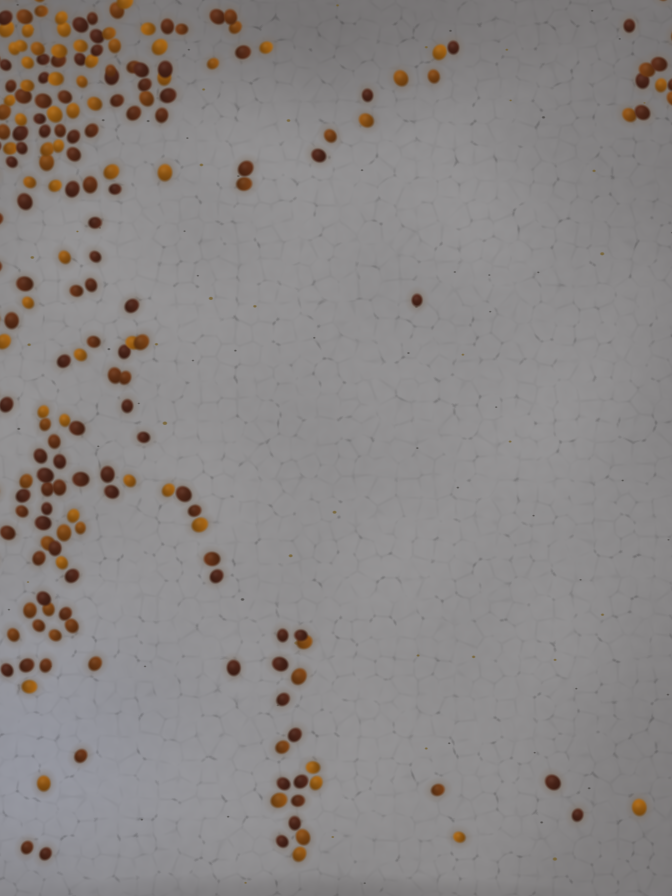
Reproduce this texture procedurally as a WebGL 2 fragment shader.

```glsl
#version 300 es
precision highp float;

uniform vec2 u_resolution;
out vec4 fragColor;

// Lengths are fractions of the canvas width
const float FOAM_CELL = 0.0295;
const float SEED_CELL = 0.0255;
const float SEED_RADIUS = 0.0099;
const float SEED_SOFTNESS = 0.0026;
const float HALO_REACH = 0.0048;
const float SPECK_CELL = 0.065;
const float SPECK_CHANCE = 0.25;
const float SPECK_SOFTNESS = 0.0016;
const float SEAM_DEPTH = 0.034;
const float PIT_DEPTH = 0.16;

const vec3 FOAM_LIGHT = vec3(0.572, 0.566, 0.570);
const vec3 FOAM_SHADE = vec3(0.472, 0.462, 0.464);
const vec3 FOAM_COOL = vec3(0.590, 0.600, 0.645);
const vec3 SEED_DARK = vec3(0.27, 0.13, 0.09);
const vec3 SEED_BROWN = vec3(0.36, 0.18, 0.08);
const vec3 SEED_AMBER = vec3(0.56, 0.34, 0.07);
const vec3 HALO = vec3(0.48, 0.41, 0.34);
const vec3 SPECK_DARK = vec3(0.26, 0.25, 0.24);
const vec3 SPECK_OCHRE = vec3(0.45, 0.36, 0.14);

vec3 hash3(vec2 p) {
  vec3 q = fract(p.xyx * vec3(0.1031, 0.1030, 0.0973));
  q += dot(q, q.yxz + 33.33);
  return fract((q.xxy + q.yzz) * q.zyx);
}

float cornerSlope(vec2 cell, vec2 offset) {
  float angle = 6.2832 * hash3(cell + 71.0).x;
  return dot(vec2(cos(angle), sin(angle)), offset);
}

float gradientNoise(vec2 p) {
  vec2 i = floor(p), f = fract(p);
  vec2 u = f * f * f * (f * (f * 6.0 - 15.0) + 10.0);
  vec2 e = vec2(0.0, 1.0);
  return mix(mix(cornerSlope(i, f), cornerSlope(i + e.yx, f - e.yx), u.x),
             mix(cornerSlope(i + e, f - e), cornerSlope(i + 1.0, f - 1.0), u.x), u.y);
}

float blob(vec2 p, vec2 centre, vec2 spread) {
  vec2 q = (p - centre) / spread;
  return exp(-dot(q, q));
}

float trail(vec2 p, vec2 a, vec2 b, float width) {
  vec2 ab = b - a;
  float along = clamp(dot(p - a, ab) / dot(ab, ab), 0.0, 1.0);
  return 1.0 - smoothstep(0.5 * width, width, length(p - a - ab * along));
}

// Chance that a seed lies at p: heaps on the left, loose trails elsewhere
float seedDensity(vec2 p) {
  float d = 0.004 + 0.06 * (1.0 - smoothstep(0.1, 0.3, p.x));
  d += 0.90 * blob(p, vec2(0.04, 1.2), vec2(0.14, 0.18));
  d += 0.45 * blob(p, vec2(0.26, 1.26), vec2(0.11, 0.06));
  d += 0.55 * blob(p, vec2(0.19, 0.80), vec2(0.05, 0.07));
  d += 0.85 * blob(p, vec2(0.06, 0.58), vec2(0.06, 0.16));
  d += 0.80 * blob(p, vec2(0.97, 1.23), vec2(0.04, 0.07));
  d += 0.12 * blob(p, vec2(0.70, 0.13), vec2(0.26, 0.07));
  d += 0.45 * trail(p, vec2(0.33, 1.03), vec2(0.68, 1.26), 0.028);
  d += 0.35 * trail(p, vec2(0.23, 0.69), vec2(0.34, 0.47), 0.026);
  d += 0.55 * trail(p, vec2(0.43, 0.40), vec2(0.44, 0.08), 0.034);
  return d;
}

// Foam beads: faint broken seams with soft pits where three beads meet
float foamShade(vec2 p) {
  vec2 q = p / FOAM_CELL, i = floor(q);
  vec3 nearest = vec3(9.0);
  for (int y = -2; y <= 2; y++)
    for (int x = -2; x <= 2; x++) {
      vec2 cell = i + vec2(x, y);
      float d = length(cell + 0.5 + 0.72 * (hash3(cell).xy - 0.5) - q);
      if (d < nearest.x) nearest = vec3(d, nearest.xy);
      else if (d < nearest.y) nearest = vec3(nearest.x, d, nearest.y);
      else nearest.z = min(nearest.z, d);
    }
  float seam = 1.0 - smoothstep(0.0, 0.24, nearest.y - nearest.x);
  float pit = 1.0 - smoothstep(0.0, 0.23, nearest.z - nearest.x);
  float seamPresence = smoothstep(-0.35, 0.35, gradientNoise(q * 1.3 + 40.0));
  float pitPresence = smoothstep(-0.2, 0.45, gradientNoise(q * 0.9));
  return 1.0 - SEAM_DEPTH * seam * seamPresence - PIT_DEPTH * pit * pitPresence;
}

vec3 background(vec2 p) {
  float edge = smoothstep(0.42, 0.92, length((p - vec2(0.42, 0.62)) * vec2(1.1, 0.92)));
  edge = max(edge, smoothstep(1.08, 1.32, p.y));
  edge = max(edge, 0.8 * (1.0 - smoothstep(0.0, 0.05, p.y)));
  vec3 color = mix(FOAM_LIGHT, FOAM_SHADE, edge);
  color = mix(color, FOAM_COOL, 0.8 * blob(p, vec2(0.03, 0.2), vec2(0.26, 0.22)));
  color += 0.025 * gradientNoise(p * 5.0) + 0.010 * gradientNoise(p * 60.0);
  return color * foamShade(p);
}

vec3 addSpecks(vec3 color, vec2 p, float pixel) {
  vec2 cell = floor(p / SPECK_CELL);
  vec3 h = hash3(cell + 19.0);
  vec2 q = p - (cell + 0.15 + 0.7 * h.xy) * SPECK_CELL;
  float radius = mix(0.0012, 0.0034, h.x * h.y), soft = max(SPECK_SOFTNESS, pixel);
  float cover = 1.0 - smoothstep(-soft, soft, length(q * vec2(1.0, 1.3)) - radius);
  return mix(color, h.x > 0.6 ? SPECK_OCHRE : SPECK_DARK, 0.75 * cover * step(h.z, SPECK_CHANCE));
}

vec3 addSeeds(vec3 color, vec2 p, float pixel) {
  vec2 i = floor(p / SEED_CELL);
  float soft = max(SEED_SOFTNESS, pixel), halo = 0.0;
  vec4 seed = vec4(0.0);
  for (int y = -1; y <= 1; y++)
    for (int x = -1; x <= 1; x++) {
      vec2 cell = i + vec2(x, y);
      vec3 place = hash3(cell + 137.0), look = hash3(cell + 311.0);
      vec2 centre = (cell + 0.16 + 0.68 * place.xy) * SEED_CELL;
      if (place.z > seedDensity(centre)) continue;
      float angle = 3.1416 * look.x;
      vec2 q = p - centre, axis = vec2(cos(angle), sin(angle));
      vec2 local = vec2(dot(q, axis), dot(q, vec2(-axis.y, axis.x)));
      float radius = SEED_RADIUS * mix(0.80, 1.14, look.y);
      float d = length(local / vec2(1.12, 0.96)) - radius;
      halo = max(halo, exp(-max(d, 0.0) / HALO_REACH) * (1.0 - smoothstep(0.008, 0.013, d)));
      // Skin tone, a darker tip and a soft sheen
      vec3 skin = mix(SEED_DARK, SEED_BROWN, smoothstep(0.2, 0.6, look.z));
      skin = mix(skin, SEED_AMBER, smoothstep(0.5, 0.92, look.z));
      skin *= 1.0 + 0.18 * local.x / radius;
      skin += 0.05 * blob(q, radius * vec2(-0.2, 0.35), radius * vec2(0.45));
      float cover = 1.0 - smoothstep(-soft, soft, d);
      seed = mix(seed, vec4(skin, 1.0), cover);
    }
  color = mix(color, HALO, 0.55 * halo);
  return color * (1.0 - seed.a) + seed.rgb;
}

void main() {
  vec2 p = gl_FragCoord.xy / u_resolution.x;
  float pixel = 1.0 / u_resolution.x;
  vec3 color = addSpecks(background(p), p, pixel);
  fragColor = vec4(addSeeds(color, p, pixel), 1.0);
}
```
